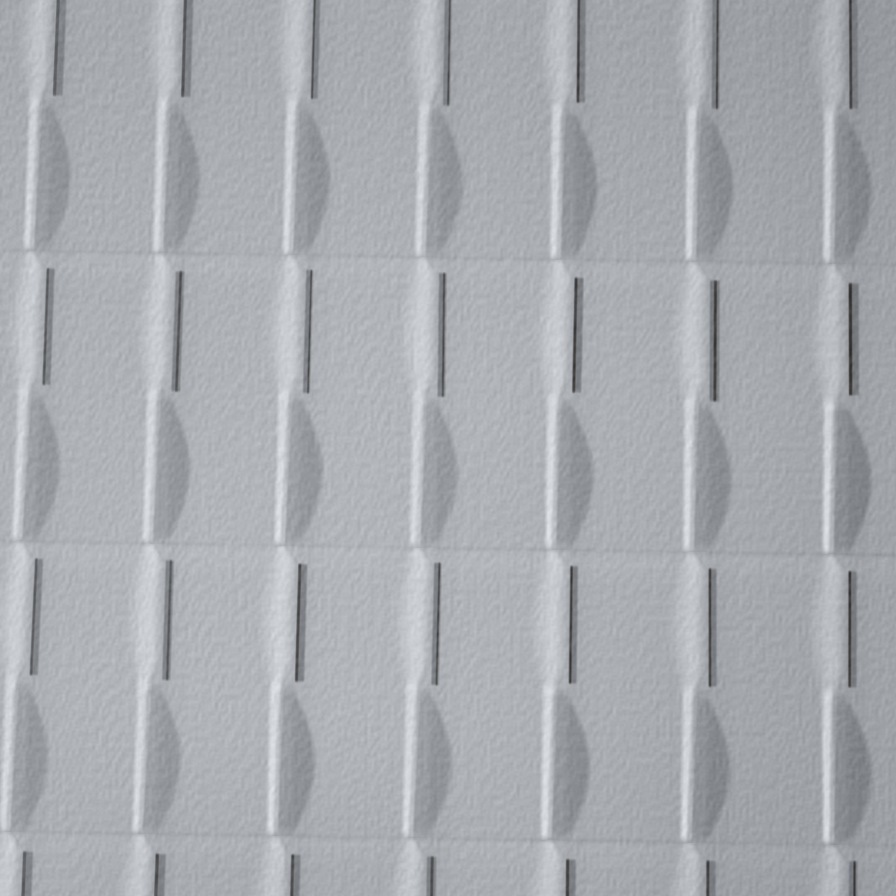
This pattern is drawn by a WebGL 1 fragment shader. Its source:

```glsl
precision highp float;
// Folded pale grey sheet: seven leaning columns of pleats, about three rows down.
// Each cell stacks a soft bulge with a dark slit above a thin bright ridge
// with a lens-shaped shadow; paper grain and uneven light cover everything.

uniform vec2 u_resolution;

const float PI = 3.14159265;
const float ROW_HEIGHT = 0.3242;
const float PITCH = 0.142;          // column spacing at the left edge
const float PITCH_GROWTH = 0.00098; // widening of the columns to the right

float hash(vec2 p) {
  return fract(sin(dot(p, vec2(127.1, 311.7))) * 43758.5453);
}

float noise(vec2 p) {
  vec2 i = floor(p);
  vec2 f = fract(p);
  f = f * f * (3.0 - 2.0 * f);
  return mix(mix(hash(i), hash(i + vec2(1.0, 0.0)), f.x),
             mix(hash(i + vec2(0.0, 1.0)), hash(i + vec2(1.0, 1.0)), f.x), f.y);
}

// Soft interval: one between a and b, fading over the given widths.
float band(float x, float a, float b, float softA, float softB) {
  return smoothstep(a - softA, a + softA, x) * (1.0 - smoothstep(b - softB, b + softB, x));
}

// Column coordinate: undo the lean, then the gradual widening.
float columnAt(vec2 p) {
  float x = p.x + 0.04 * (p.y - 0.065) * (1.0 - p.x / 0.95) - 0.0625;
  return (sqrt(PITCH * PITCH + 4.0 * PITCH_GROWTH * x) - PITCH) / (2.0 * PITCH_GROWTH);
}

// Broad room light, dimmer to the right and at the top.
float roomLight(vec2 p) {
  float tone = 0.702 - 0.065 * smoothstep(0.5, 1.05, p.x);
  tone -= 0.035 * (1.0 - smoothstep(0.0, 0.5, p.y));
  tone -= 0.025 * smoothstep(0.75, 1.0, p.y);
  return tone + 0.02 * (noise(p * 5.0) - 0.5);
}

// Embossed paper fibres, longer down than across.
float paperGrain(vec2 p) {
  vec2 q = p * vec2(270.0, 170.0);
  float relief = noise(q) - noise(q + vec2(0.6, 0.45));
  return 0.05 * relief + 0.022 * (noise(p * 420.0) - 0.5);
}

// Faint horizontal crease where one row meets the next.
float seam(float v, float wear) {
  float d = fract(v + 0.5) - 0.5;
  float line = band(d, -0.006, 0.004, 0.008, 0.008);
  float step = band(d, 0.01, 0.08, 0.01, 0.05);
  return wear * (0.018 * step - 0.03 * line);
}

// Lens of shade to the right of a ridge.
float ridgeShadow(float d, float v, float strength) {
  float swell = sin(PI * clamp(2.0 * v - 1.0, 0.0, 1.0));
  float edge = -0.02 + 0.165 * swell;
  float depth = mix(0.75, 1.0, smoothstep(-0.1, 0.1, d));
  return strength * depth * band(d, -0.12, edge, 0.015, 0.028) * band(v, 0.49, 0.99, 0.03, 0.03);
}

// Puffed fold: lit from the left, turning away near the slit.
float shadeBulge(float tone, float d, float v, float aa) {
  float swell = sin(PI * clamp(2.0 * v, 0.0, 1.0));
  float left = -0.2 - 0.095 * swell;
  float right = -0.1 + 0.085 * band(v, 0.03, 0.44, 0.04, 0.06);
  float t = clamp((d - left) / (right - left), 0.0, 1.0);
  float lit = tone + 0.025 + 0.075 * smoothstep(0.0, 0.5, t) - 0.12 * smoothstep(0.6, 1.0, t);
  float mask = band(d, left, right, 0.035, 0.01 + aa) * band(v, 0.0, 0.5, 0.015, 0.02);
  return mix(tone, lit, mask);
}

// Thin raised bar with a bright streak, tapering downward.
float shadeRidge(float tone, float d, float v, float gloss, float aa) {
  float q = clamp(2.0 * v - 1.0, 0.0, 1.0);
  float rows = band(v, 0.475, 0.99, 0.03, 0.02);
  float body = band(d, -0.208, -0.095 - 0.025 * q, 0.008 + aa, 0.006 + aa);
  float streak = band(d, -0.192, -0.135 - 0.02 * q, 0.012 + aa, 0.012 + aa);
  tone = mix(tone, tone + 0.055, body * rows);
  return mix(tone, 0.85 + 0.03 * gloss, streak * rows * (0.65 + 0.3 * q));
}

// Open slit: x is the grey recess, y the dark line inside it.
vec2 slit(float d, float v, vec2 cell, float aa) {
  float a = hash(cell + 3.1);
  float b = hash(cell + 8.7);
  float rows = band(v, 0.05 + 0.02 * a, 0.45 + 0.03 * b, 0.007, 0.007);
  float recess = band(d, -0.016, 0.035 + 0.025 * a, 0.006 + aa, 0.008 + aa);
  float centre = mix(-0.004, 0.022, step(0.6, b));
  float width = 0.006 + 0.006 * a;
  float line = band(d, centre - width, centre + width, 0.004 + aa, 0.004 + aa);
  return vec2(recess, line) * rows;
}

void main() {
  vec2 p = gl_FragCoord.xy / u_resolution;
  p.y = 1.0 - p.y;
  float u = columnAt(p);
  float rowPos = (p.y + 0.0365 - 0.016 * (p.x - 0.5)) / ROW_HEIGHT;
  vec2 cell = vec2(floor(u + 0.5), floor(rowPos));
  float v = fract(rowPos);
  float d = fract(u + 0.5) - 0.5 + 0.012 * (noise(vec2(cell.x * 7.3, rowPos * 2.0)) - 0.5);
  float aa = 0.5 / (PITCH * u_resolution.x);
  float vary = hash(cell);

  float tone = roomLight(p) + seam(rowPos, 0.6 + 0.5 * noise(p * 9.0));
  tone -= 0.025 * band(d, -0.02, 0.1, 0.03, 0.14);
  tone -= ridgeShadow(d, v, 0.085 + 0.03 * vary);
  tone = shadeBulge(tone, d, v, aa);
  tone = shadeRidge(tone, d, v, vary, aa);

  // Slits grow darker toward the right, with worn speckled edges.
  vec2 gap = slit(d, v, cell, aa);
  float wear = 0.75 + 0.25 * noise(p * vec2(190.0, 130.0));
  float darkness = clamp(0.35 + 0.09 * cell.x + 0.25 * (vary - 0.5), 0.0, 1.0);
  tone = mix(tone, 0.5 - 0.05 * darkness, gap.x * 0.85);
  tone = mix(tone, mix(0.4, 0.17, darkness), gap.y * wear);

  tone += paperGrain(p);
  vec3 tint = mix(vec3(-0.011, 0.001, 0.018), vec3(0.012, 0.0, -0.008), gap.y * darkness);
  gl_FragColor = vec4(clamp(tone + tint, 0.0, 1.0), 1.0);
}
```
